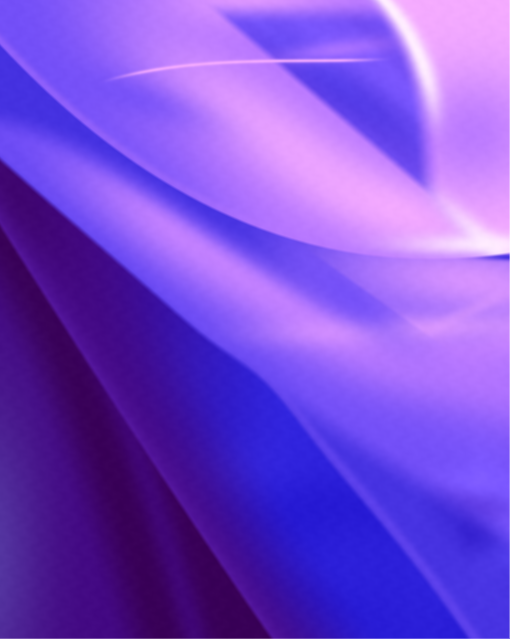
Give the GLSL for this background, as a Shadertoy shader.

```glsl
const vec3 WINE   = vec3(0.22, 0.00, 0.34);
const vec3 PLUM   = vec3(0.26, 0.03, 0.51);
const vec3 SLATE  = vec3(0.34, 0.24, 0.65);
const vec3 BLUE   = vec3(0.17, 0.12, 0.85);
const vec3 AZURE  = vec3(0.25, 0.18, 0.87);
const vec3 VIOLET = vec3(0.45, 0.31, 0.97);
const vec3 LILAC  = vec3(0.71, 0.46, 1.00);
const vec3 PINK   = vec3(0.96, 0.67, 1.00);
const vec3 WHITE  = vec3(1.00, 0.93, 1.00);

// Cubic through four heights at t = 0, 1/3, 2/3, 1
float arc(float t, vec4 h) {
    float a = 3.0 * t, b = a - 1.0, c = a - 2.0, d = a - 3.0;
    return dot(h, vec4(-b * c * d / 6.0, a * c * d / 2.0, -a * b * d / 2.0, a * b * c / 6.0));
}

// Approximate signed distance to an arc, positive above it
float aboveArc(vec2 p, vec4 h) {
    float y = arc(p.x, h);
    float slope = (arc(p.x + 0.01, h) - y) / 0.01;
    return (p.y - y) / sqrt(1.0 + slope * slope);
}

float bell(float d, float width) {
    d /= width;
    return exp(-d * d);
}

// Soft tilted ellipse
float glow(vec2 p, vec2 centre, vec2 size, float tilt) {
    float c = cos(tilt), s = sin(tilt);
    vec2 q = mat2(c, -s, s, c) * (p - centre) / size;
    return exp(-dot(q, q));
}

float ripple(vec2 p) {
    float sum = 0.0, amp = 0.5;
    for (int i = 0; i < 3; i++) {
        sum += amp * sin(p.x + 1.7 * sin(p.y));
        p = mat2(1.5, 0.9, -0.9, 1.5) * p + 1.3;
        amp *= 0.5;
    }
    return sum;
}

vec3 shadowSheet(vec2 p) {
    float valley = aboveArc(p, vec4(0.62, -0.07, -1.34, -3.18));
    vec3 c = mix(WINE, PLUM, smoothstep(0.01, -0.09, valley));
    c = mix(c, PLUM, 0.7 * bell(valley - 0.065, 0.025));
    return mix(c, SLATE, 0.9 * glow(p, vec2(-0.03, 0.13), vec2(0.11, 0.25), 0.0));
}

vec3 blueSheet(vec2 p, float rim) {
    float light = smoothstep(0.12, 0.58, p.x) * smoothstep(-0.02, 0.17, rim);
    vec3 c = mix(PLUM, BLUE, light);
    c = mix(c, WINE, 0.5 * glow(p, vec2(0.02, 0.70), vec2(0.14, 0.06), -0.8));
    c += 0.03 * ripple(p * vec2(6.0, 14.0)) * light;
    return mix(c, vec3(0.38, 0.13, 0.70), 0.6 * exp(-max(rim, 0.0) / 0.02));
}

vec3 middleSheet(vec2 p, float rim) {
    // Long ridge, steep above and soft below, with shade beyond it
    float ridge = aboveArc(p, vec4(0.80, 0.675, 0.515, 0.495));
    float crest = ridge + 0.03;
    float light = bell(crest, crest > 0.0 ? 0.03 : 0.06) * smoothstep(0.02, 0.35, p.x);
    vec3 c = mix(VIOLET, mix(LILAC, PINK, 0.2), light);
    float shade = smoothstep(-0.015, 0.035, ridge) * (1.0 - smoothstep(0.45, 0.75, p.x));
    c = mix(c, AZURE, 0.9 * shade);

    // Light on the right
    c = mix(c, LILAC, 0.85 * glow(p, vec2(0.97, 0.40), vec2(0.30, 0.07), -0.25));
    c = mix(c, mix(LILAC, PINK, 0.6), 0.95 * glow(p, vec2(0.93, 0.56), vec2(0.26, 0.06), -0.1));
    c = mix(c, PINK, 0.6 * glow(p, vec2(0.82, 0.487), vec2(0.27, 0.022), 0.03));
    c = mix(c, PINK, 0.3 * glow(p, vec2(0.92, 0.515), vec2(0.09, 0.010), 0.36));

    // Tucked crease and lower blue fold
    float crease = p.y - 0.61 + 0.57 * (p.x - 0.60);
    float tuck = glow(p, vec2(0.67, 0.545), vec2(0.14, 0.04), -0.55);
    c = mix(c, VIOLET, 0.9 * tuck * smoothstep(0.006, -0.004, crease));
    float fold = p.y - 0.355 + 0.5 * (p.x - 0.62);
    c = mix(c, AZURE, 0.85 * smoothstep(0.02, -0.04, fold));
    c += 0.10 * ripple(p * vec2(14.0, 26.0)) * glow(p, vec2(0.95, 0.19), vec2(0.12, 0.08), -0.5);
    c = mix(c, AZURE, 0.5 * exp(-max(rim, 0.0) / 0.02));
    return mix(c, VIOLET, 0.5 * bell(rim - 0.01, 0.010));
}

vec3 topSheet(vec2 p, float rim) {
    // Broad light across the cloth, shaded toward the left hem
    vec3 c = mix(VIOLET, LILAC, smoothstep(0.06, 0.46, p.x + 0.3 * (p.y - 0.85)));
    c = mix(c, PINK, 0.8 * glow(p, vec2(0.55, 0.78), vec2(0.28, 0.06), -0.5));
    c = mix(c, PINK, 0.95 * glow(p, vec2(0.78, 0.67), vec2(0.20, 0.05), -0.3));
    c = mix(c, PINK, 0.6 * glow(p, vec2(0.48, 1.0), vec2(0.16, 0.04), 0.0));
    c = mix(c, VIOLET, 0.8 * glow(p, vec2(0.25, 0.85), vec2(0.15, 0.03), -0.25));
    c = mix(c, VIOLET, 0.7 * exp(-max(rim, 0.0) / 0.06) * (1.0 - smoothstep(0.3, 0.6, p.x)));
    c = mix(c, LILAC, 0.4 * bell(rim - 0.005, 0.008));

    // Shaded pocket between a diagonal and a curved lip
    float diagonal = p.y - 0.97 + 0.683 * (p.x - 0.44);
    float lip = p.x - arc((1.0 - p.y) * 3.0, vec4(0.745, 0.825, 0.848, 0.86));
    float over = smoothstep(-0.008, 0.012, diagonal);
    float pocket = over * smoothstep(0.0, -0.04, lip) * (1.0 - smoothstep(0.96, 1.0, p.y));
    vec3 inside = mix(VIOLET, AZURE, 0.75 * glow(p, vec2(0.67, 0.86), vec2(0.19, 0.04), -0.5));
    inside = mix(inside, LILAC, 0.7 * glow(p, vec2(0.66, 0.922), vec2(0.12, 0.015), 0.1));
    inside += 0.04 * ripple(vec2(diagonal * 30.0, p.x * 6.0));
    c = mix(c, inside, 0.95 * pocket);

    // Pale panel beyond the lip
    vec3 panel = mix(PINK, LILAC, 0.9 * glow(p, vec2(0.92, 0.79), vec2(0.15, 0.10), 0.0));
    c = mix(c, panel, over * smoothstep(-0.01, 0.012, lip));
    c = mix(c, WHITE, bell(lip - 0.005, 0.02) * smoothstep(0.77, 0.90, p.y));

    // Bright ridges and a fine thread
    c = mix(c, WHITE, 0.8 * bell(diagonal, 0.022) * smoothstep(0.80, 0.95, p.x));
    c = mix(c, WHITE, 0.9 * glow(p, vec2(0.95, 0.618), vec2(0.15, 0.016), 0.0));
    float along = (p.x - 0.19) / 0.58;
    float thread = p.y - arc(along, vec4(0.870, 0.899, 0.905, 0.908));
    float ends = smoothstep(0.0, 0.2, along) * (1.0 - smoothstep(0.8, 1.0, along));
    return mix(c, PINK, 0.9 * bell(thread, 0.003) * ends);
}

void mainImage(out vec4 fragColor, in vec2 fragCoord) {
    vec2 p = fragCoord / iResolution.xy;
    float lowRim = aboveArc(p, vec4(0.65, 0.237, -0.15, -0.50));
    float midRim = aboveArc(p - vec2(0.0, 0.022 * bell(p.x - 0.52, 0.09)), vec4(0.752, 0.519, 0.255, -0.10));
    float topRim = aboveArc(p, vec4(0.93, 0.71, 0.608, 0.605));
    // Stack the sheets from back to front, then add grain and a pale margin
    vec3 c = shadowSheet(p);
    c = mix(c, blueSheet(p, lowRim), smoothstep(-0.006, 0.004, lowRim));
    c = mix(c, middleSheet(p, midRim), smoothstep(-0.006, 0.005, midRim));
    c = mix(c, BLUE, 0.8 * glow(p, vec2(1.0, 0.598), vec2(0.06, 0.005), 0.0));
    c = mix(c, topSheet(p, topRim), smoothstep(-0.003, 0.003, topRim));
    c += 0.008 * ripple(p * vec2(150.0, 190.0));
    c = mix(c, vec3(1.0), max(smoothstep(0.994, 0.997, p.x), smoothstep(0.003, 0.001, p.y)));
    fragColor = vec4(clamp(c, 0.0, 1.0), 1.0);
}
```
